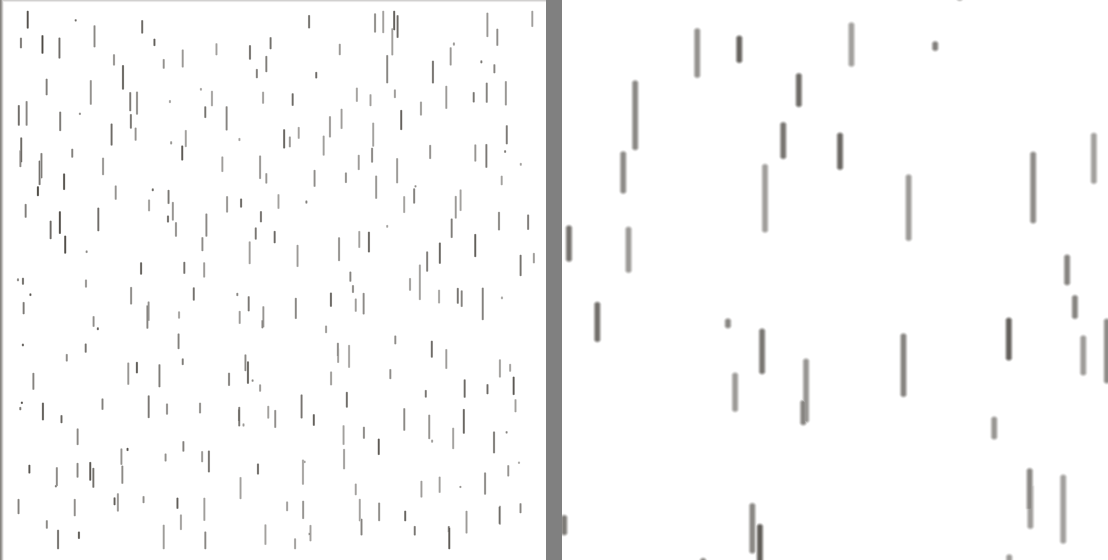
Left, the full canvas; right, a detail of the centre.
A WebGL 2 fragment shader for this texture:

```glsl
#version 300 es
precision highp float;

uniform vec2 u_resolution;
out vec4 fragColor;

const int LAYERS = 3;
const vec2 GRID = vec2(11.0, 10.0);
const float MARGIN = 0.021;
const float OCCUPANCY = 0.85;
const float HALF_WIDTH = 0.0017;

float hash(vec2 p, float seed) {
    return fract(sin(dot(p, vec2(127.1, 311.7)) + seed * 74.7) * 43758.5453);
}

// Distance to a vertical segment with round ends
float dashDistance(vec2 p, vec2 center, float halfLength) {
    vec2 d = abs(p - center);
    return length(vec2(d.x, max(d.y - halfLength, 0.0)));
}

// Mostly medium strokes, some specks and a few long ones
float dashHalfLength(vec2 cell, float seed) {
    float pick = hash(cell, seed + 0.3);
    float size = hash(cell, seed + 0.4);
    if (pick < 0.16) return 0.0015 * size;
    if (pick > 0.97) return mix(0.022, 0.031, size);
    return mix(0.004, 0.021, size);
}

// Darkness of one dash; strokes are a little darker toward the left
float dashInk(vec2 p, vec2 cell, vec2 areaSize, float seed, float soft) {
    float halfLength = dashHalfLength(cell, seed);
    vec2 jitter = vec2(hash(cell, seed + 0.1), hash(cell, seed + 0.2));
    vec2 center = MARGIN + (cell + jitter) / GRID * areaSize;
    center.y = clamp(center.y, MARGIN + halfLength, 1.0 - MARGIN - halfLength);

    float shade = hash(cell, seed + 0.5);
    float darkness = mix(0.37, 0.66, shade * shade);
    darkness += 0.1 * (1.0 - smoothstep(0.0, 0.4, center.x));
    float d = dashDistance(p, center, halfLength);
    return darkness * (1.0 - smoothstep(HALF_WIDTH - soft, HALF_WIDTH + soft, d));
}

// Darkest dash among the neighbouring cells of one layer
float layerInk(vec2 p, vec2 areaSize, float seed, float soft) {
    vec2 home = floor((p - MARGIN) / areaSize * GRID);
    float ink = 0.0;
    for (int j = -1; j <= 1; j++) {
        for (int i = -1; i <= 1; i++) {
            vec2 cell = home + vec2(i, j);
            bool inside = all(greaterThanEqual(cell, vec2(0.0))) && all(lessThan(cell, GRID));
            if (inside && hash(cell, seed) < OCCUPANCY) {
                ink = max(ink, dashInk(p, cell, areaSize, seed, soft));
            }
        }
    }
    return ink;
}

// Shadow fading inward from a border
float borderInk(float distanceIn, float width, float darkness) {
    return darkness * (1.0 - smoothstep(0.0, width, distanceIn));
}

void main() {
    vec2 p = gl_FragCoord.xy / u_resolution.y;
    vec2 areaSize = vec2(u_resolution.x / u_resolution.y, 1.0) - 2.0 * MARGIN;
    float soft = max(0.0014, 0.7 / u_resolution.y);

    // Scattered dashes
    float ink = 0.0;
    for (int k = 0; k < LAYERS; k++) {
        ink = max(ink, layerInk(p, areaSize, 1.0 + 2.0 * float(k), soft));
    }

    // Left and top borders
    ink = max(ink, borderInk(p.x, 0.008, 0.5));
    ink = max(ink, borderInk(1.0 - p.y, 0.005, 0.2));

    // Warm grey on white
    vec3 color = 1.0 - ink * vec3(0.98, 1.0, 1.03);
    fragColor = vec4(color, 1.0);
}
```
